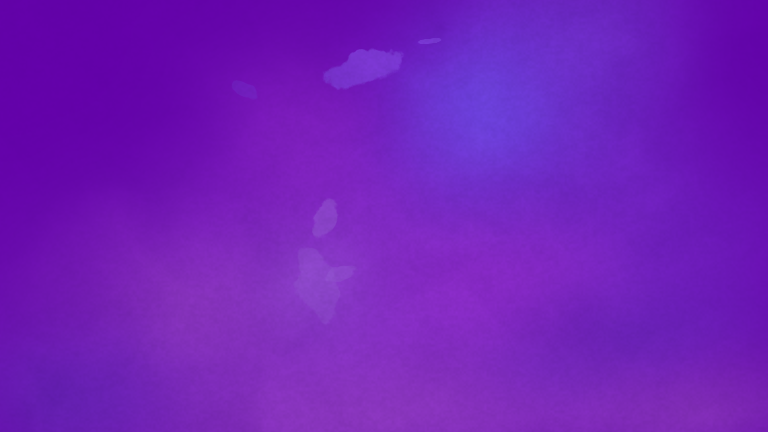
Give the GLSL for this background, as a Shadertoy shader.

```glsl
const vec3 DEEP = vec3(0.385, 0.005, 0.66);
const vec3 VIOLET = vec3(0.51, 0.19, 0.77);
const vec3 MAGENTA = vec3(0.54, 0.16, 0.77);
const vec3 ORCHID = vec3(0.55, 0.23, 0.73);
const vec3 BLUE = vec3(0.415, 0.26, 0.86);
const vec3 INDIGO = vec3(0.43, 0.17, 0.77);
const vec3 DUSK = vec3(0.38, 0.13, 0.69);
const vec3 LILAC = vec3(0.56, 0.33, 0.80);
const vec3 PERIWINKLE = vec3(0.48, 0.24, 0.83);

const float WARP = 0.10;         // wander of the wash edges
const float CLOUD = 0.13;        // strength of the cloudy mottling
const float GRAIN = 0.035;       // strength of the paper grain
const float FLAKE_ROUGH = 1.3;   // raggedness of the flake outlines
const float FLAKE_SOFT = 0.10;   // softness of the flake outlines

float hash(vec2 cell) {
    vec3 q = fract(vec3(cell.xyx) * 0.1031);
    q += dot(q, q.yzx + 33.33);
    return fract((q.x + q.y) * q.z);
}

float noise(vec2 p) {
    vec2 i = floor(p), f = fract(p);
    f = f * f * (3.0 - 2.0 * f);
    return mix(mix(hash(i), hash(i + vec2(1, 0)), f.x),
               mix(hash(i + vec2(0, 1)), hash(i + vec2(1, 1)), f.x), f.y);
}

float fbm(vec2 p) {
    float sum = 0.0, amp = 0.5;
    for (int i = 0; i < 5; i++) {
        sum += amp * noise(p);
        p = mat2(1.6, 1.2, -1.2, 1.6) * p + 7.3;
        amp *= 0.5;
    }
    return sum;
}

// Soft elliptical stain of pigment
void wash(inout vec3 col, vec2 p, vec2 centre, vec2 radius, vec3 tint, float amount) {
    vec2 d = (p - centre) / radius;
    col = mix(col, tint, amount * exp(-dot(d, d)));
}

// Ragged patch with a crisp outline, tilted by a shear
void flake(inout vec3 col, vec2 p, vec2 centre, vec2 radius, float shear, vec3 tint, float amount) {
    vec2 d = p - centre;
    d.y -= shear * d.x;
    float edge = length(d / radius) - 1.0 + FLAKE_ROUGH * (fbm(p * 24.0) - 0.5);
    col = mix(col, tint, amount * (1.0 - smoothstep(-FLAKE_SOFT, FLAKE_SOFT, edge)));
}

void mainImage(out vec4 fragColor, in vec2 fragCoord) {
    vec2 uv = fragCoord / iResolution.xy;
    vec2 p = vec2(uv.x * 16.0 / 9.0, uv.y);
    vec2 drift = vec2(fbm(p * 4.0), fbm(p * 4.0 + 19.0)) - 0.48;
    vec2 w = p + WARP * drift;

    // Broad washes
    vec3 col = DEEP;
    wash(col, w, vec2(0.88, 0.28), vec2(0.72, 0.50), VIOLET, 0.90);
    wash(col, w, vec2(1.50, 0.50), vec2(0.32, 0.40), INDIGO, 0.60);
    wash(col, w, vec2(0.10, 0.85), vec2(0.48, 0.42), DEEP, 0.90);
    wash(col, w, vec2(1.74, 0.92), vec2(0.24, 0.38), DEEP, 0.85);
    wash(col, w, vec2(0.88, 0.95), vec2(0.24, 0.13), DEEP, 0.45);

    // Warm stains
    wash(col, w, vec2(0.70, 0.67), vec2(0.20, 0.20), MAGENTA, 0.55);
    wash(col, w, vec2(0.43, 0.28), vec2(0.28, 0.18), ORCHID, 0.70);
    wash(col, w, vec2(1.13, 0.34), vec2(0.28, 0.20), MAGENTA, 0.75);
    wash(col, w, vec2(0.74, 0.34), vec2(0.14, 0.14), LILAC, 0.35);
    wash(col, w, vec2(0.85, 0.03), vec2(0.55, 0.14), ORCHID, 0.70);

    // Cool glow at the top
    wash(col, w, vec2(1.34, 0.92), vec2(0.25, 0.28), INDIGO, 0.85);
    wash(col, w, vec2(1.13, 0.76), vec2(0.21, 0.21), BLUE, 0.90);

    // Dusky and pale lower corners
    wash(col, w, vec2(0.15, 0.08), vec2(0.28, 0.17), DUSK, 0.80);
    wash(col, w, vec2(1.50, 0.23), vec2(0.24, 0.10), DUSK, 0.60);
    wash(col, w, vec2(1.28, 0.14), vec2(0.16, 0.07), DUSK, 0.40);
    wash(col, w, vec2(1.62, 0.05), vec2(0.28, 0.11), ORCHID, 0.65);

    // Torn flakes of paler paint
    flake(col, p, vec2(0.845, 0.840), vec2(0.080, 0.038), 0.25, PERIWINKLE, 0.75);
    flake(col, p, vec2(0.993, 0.905), vec2(0.030, 0.007), 0.10, PERIWINKLE, 0.75);
    flake(col, p, vec2(0.567, 0.792), vec2(0.025, 0.016), -0.30, INDIGO, 0.45);
    flake(col, p, vec2(0.755, 0.488), vec2(0.028, 0.042), 0.80, LILAC, 0.55);
    flake(col, p, vec2(0.735, 0.340), vec2(0.048, 0.065), -0.60, LILAC, 0.40);
    flake(col, p, vec2(0.790, 0.367), vec2(0.030, 0.018), 0.20, LILAC, 0.45);

    // Cloudy mottling, weaker on the deep ground, then paper grain
    float body = smoothstep(0.0, 0.18, col.g);
    float mottle = fbm(p * 9.0 + 3.0 * drift) - 0.48;
    col *= 1.0 + CLOUD * (0.3 + 0.7 * body) * mottle * vec3(0.9, 1.8, 0.6);
    float grain = noise(p * 210.0) + noise(p * vec2(90.0, 130.0)) - 1.0;
    col *= 1.0 + GRAIN * (0.3 + 0.7 * body) * grain;

    fragColor = vec4(clamp(col, 0.0, 1.0), 1.0);
}
```
